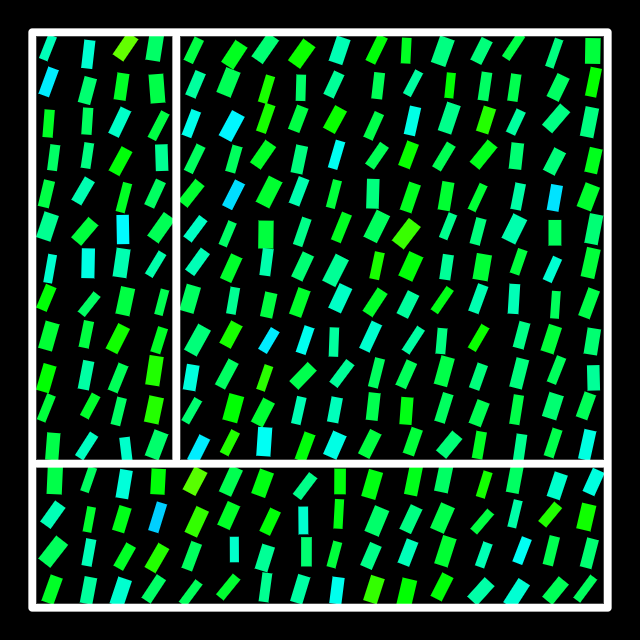
This pattern is drawn by a WebGL 2 fragment shader. Its source:

```glsl
#version 300 es
precision highp float;
// Tilted green and cyan sticks on a 16 by 16 grid, behind a white divided frame on black.

uniform vec2 u_resolution;
out vec4 fragColor;

const float GRID = 16.0;
const float MARGIN = 0.0505;    // canvas edge to frame centre line
const float SPAN = 1.0 - 2.0 * MARGIN;

// Three random values in 0..1 per cell and salt
vec3 hash3(vec2 cell, int salt) {
    uvec3 v = uvec3(ivec3(ivec2(cell) + 64, salt));
    v = v * 1664525u + 1013904223u;
    v.x += v.y * v.z; v.y += v.z * v.x; v.z += v.x * v.y;
    v ^= v >> 16u;
    v.x += v.y * v.z; v.y += v.z * v.x; v.z += v.x * v.y;
    return vec3(v >> 8u) / 16777216.0;
}

// Bell-shaped random value in -1.5..1.5
float bell(vec2 cell, int salt) {
    return dot(hash3(cell, salt), vec3(1.0)) - 1.5;
}

float sdBox(vec2 p, vec2 halfSize) {
    vec2 d = abs(p) - halfSize;
    return length(max(d, 0.0)) + min(max(d.x, d.y), 0.0);
}

float sdSegment(vec2 p, vec2 a, vec2 b) {
    vec2 ab = b - a;
    return length(p - a - ab * clamp(dot(p - a, ab) / dot(ab, ab), 0.0, 1.0));
}

vec3 hueToRgb(float hue) {
    return clamp(abs(fract(hue + vec3(0.0, 2.0, 1.0) / 3.0) * 6.0 - 3.0) - 1.0, 0.0, 1.0);
}

// Coverage of a shape from its signed distance
float fill(float dist, float pixel) {
    return clamp(0.5 - dist / pixel, 0.0, 1.0);
}

vec3 drawSticks(vec2 p, float pixel) {
    vec3 color = vec3(0.0);
    vec2 home = floor(p);
    // Neighbouring sticks may reach into this cell
    for (int j = 1; j >= -1; j--) {
        for (int i = -1; i <= 1; i++) {
            vec2 cell = home + vec2(i, j);
            if (any(lessThan(cell, vec2(0.0))) || any(greaterThanEqual(cell, vec2(GRID)))) continue;
            vec2 jitter = (hash3(cell, 1).xy - 0.5) * 0.25;
            vec2 size = mix(vec2(0.12, 0.35), vec2(0.215, 0.42), hash3(cell, 2).xy);
            float tilt = 0.32 + 0.38 * bell(cell, 3);
            float c = cos(tilt), s = sin(tilt);
            vec2 q = mat2(c, s, -s, c) * (p - cell - 0.5 - jitter);
            vec3 stickColor = hueToRgb(0.4 + 0.1 * bell(cell, 4));
            color = mix(color, stickColor, fill(sdBox(q, size), pixel));
        }
    }
    return color;
}

void main() {
    float side = min(u_resolution.x, u_resolution.y);
    vec2 uv = (gl_FragCoord.xy - 0.5 * u_resolution) / side + 0.5;
    float pixel = 1.0 / side;

    // Sticks, clipped to the inside of the frame
    float frame = sdBox(uv - 0.5, vec2(0.5 * SPAN));
    vec3 color = drawSticks((uv - MARGIN) / SPAN * GRID, pixel * GRID / SPAN);
    color *= fill(frame, pixel);

    // Frame, horizontal divider and the vertical divider above it
    vec2 divider = vec2(0.2755);
    float lines = abs(frame);
    lines = min(lines, sdSegment(uv, vec2(MARGIN, divider.y), vec2(1.0 - MARGIN, divider.y)));
    lines = min(lines, sdSegment(uv, divider, vec2(divider.x, 1.0 - MARGIN)));
    color = mix(color, vec3(1.0), fill(lines - 0.0062, pixel));

    fragColor = vec4(color, 1.0);
}
```
